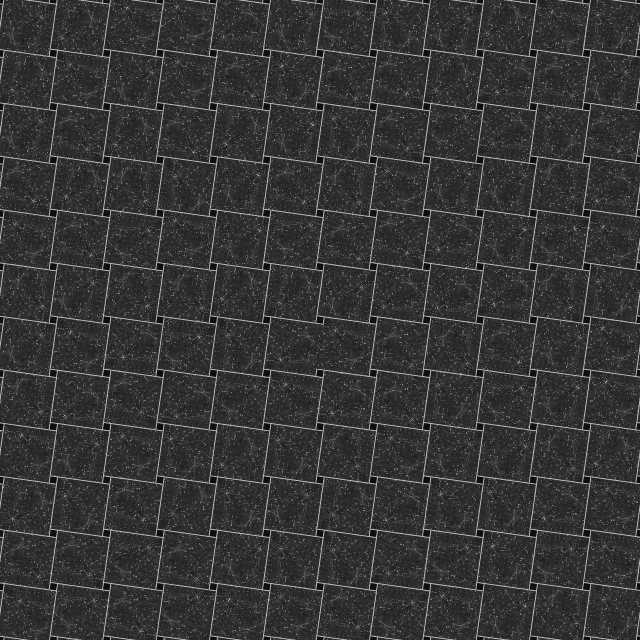
Give the GLSL for this pattern, as a WebGL 1 fragment shader.

```glsl
precision highp float;
// Dark stone floor: 12 by 12 tilted tiles in a pinwheel bond with small black squares, thin pale joints.

uniform vec2 u_resolution;

float hash(vec2 p) {
    vec3 q = fract(vec3(p.xyx) * 0.1031);
    q += dot(q, q.yzx + 33.33);
    return fract((q.x + q.y) * q.z);
}

float noise(vec2 p) {
    vec2 i = floor(p), f = fract(p);
    f = f * f * (3.0 - 2.0 * f);
    return mix(mix(hash(i), hash(i + vec2(1, 0)), f.x),
               mix(hash(i + vec2(0, 1)), hash(i + vec2(1, 1)), f.x), f.y);
}

// Bright knot with thin rays fading outward
float starburst(vec2 p, float seed) {
    float r = length(p);
    float rays = noise(p / max(r, 0.001) * 4.0 + seed);
    return exp(-r * 40.0) * 0.6 + exp(-r * 13.0) * smoothstep(0.45, 0.9, rays);
}

// Thin broken filaments along a level line of warped noise
float vein(vec2 p, float scale) {
    vec2 warp = vec2(noise(p * 9.0), noise(p * 9.0 + 17.0));
    float level = abs(noise(p * scale + warp * 1.3) - 0.5);
    return (1.0 - smoothstep(0.0, 0.07, level)) * smoothstep(0.35, 0.75, noise(p * 13.0 + 5.0));
}

// Scattered pale crystals, one possible dot in each grid cell
float speckle(vec2 p, float scale) {
    vec2 cell = floor(p * scale);
    vec2 centre = 0.3 + 0.4 * vec2(hash(cell + 3.0), hash(cell + 71.0));
    float dotShape = 1.0 - smoothstep(0.15, 0.6, length(fract(p * scale) - centre));
    return dotShape * smoothstep(0.86, 1.0, hash(cell + 29.0));
}

float stone(vec2 p) {
    vec2 q = p + 20.0;
    float shade = 0.118 + 0.055 * noise(q * 36.0) + 0.03 * noise(q * 8.0);
    shade += 0.10 * vein(q, 5.0) + 0.07 * vein(q + 7.3, 8.0);
    shade += 0.32 * speckle(q, 30.0) + 0.22 * speckle(q + 3.7, 43.0);
    shade += 0.30 * starburst(p - vec2(-0.2, 0.29), 11.0);
    shade += 0.30 * starburst(p - vec2(0.23, -0.22), 37.0);
    shade += 0.13 * starburst(p - vec2(0.3, 0.22), 53.0);
    return shade;
}

// Quarter turn, mirror and small shift chosen per tile
vec2 shuffleTile(vec2 p, vec2 id) {
    float turn = floor(hash(id + 13.0) * 4.0);
    if (mod(turn, 2.0) > 0.5) p = vec2(-p.y, p.x);
    if (turn > 1.5) p = -p;
    if (hash(id + 47.0) > 0.5) p.x = -p.x;
    return p + 0.14 * (vec2(hash(id + 91.0), hash(id + 131.0)) - 0.5);
}

void main() {
    vec2 p = gl_FragCoord.xy / u_resolution.y * 12.0;
    float pixel = 12.0 / u_resolution.y;

    // Large side 0.99 and small side 0.14 also give the tilt
    mat2 tilt = mat2(0.99, 0.14, -0.14, 0.99);

    // Nearest large tile by its tilted square distance
    float nearest = 9.0;
    vec2 local = vec2(0.0), id = vec2(0.0);
    for (int y = -1; y <= 1; y++) {
        for (int x = -1; x <= 1; x++) {
            vec2 cell = floor(p) + vec2(x, y);
            vec2 d = tilt * (p - cell - 0.5);
            float reach = max(abs(d.x), abs(d.y));
            if (reach < nearest) {
                nearest = reach;
                local = d;
                id = cell;
            }
        }
    }
    float edge = nearest - 0.495;

    // Stone surface, black in the small squares
    float shade = stone(shuffleTile(local, id));
    float inset = 0.035 + 0.05 * noise(p * 36.0);
    shade = mix(shade, inset, smoothstep(-0.5 * pixel, 0.5 * pixel, edge));

    // Joints, with one wall left open at the centre
    float joint = clamp((0.008 - abs(edge)) / pixel + 0.5, 0.0, 1.0);
    vec2 wall = abs(tilt * (p - vec2(6.0, 5.5)));
    if (wall.x < 0.05 && wall.y < 0.415) joint = 0.0;
    shade = mix(shade, 0.8, joint);

    gl_FragColor = vec4(vec3(shade), 1.0);
}
```
